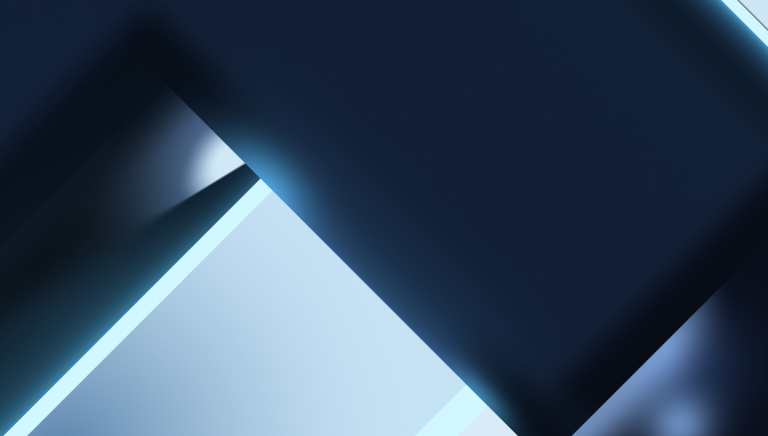
Reproduce this background procedurally as a WebGL 1 fragment shader.

```glsl
precision highp float;
uniform vec2 u_resolution;

// Positions along the two diagonal axes, in canvas heights
#define BLOCK_SIDE 0.188
#define BLOCK_END 2.311
#define STRIP_A vec2(1.007, 1.062)
#define STRIP_B vec2(1.952, 2.051)
#define CORNER_LIGHT 1.654
#define NAVY vec3(0.068, 0.122, 0.210)
#define SHADOW vec3(0.026, 0.055, 0.095)
#define STEEL vec3(0.150, 0.270, 0.410)
#define TEAL vec3(0.200, 0.460, 0.570)
#define PALE vec3(0.775, 0.885, 0.960)
#define CYAN vec3(0.820, 0.970, 1.000)

float edge(float at, float x) {
  float w = 1.2 / u_resolution.y;
  return smoothstep(at - w, at + w, x);
}

float band(vec2 range, float x) {
  return edge(range.x, x) * (1.0 - edge(range.y, x));
}

// Soft round falloff with separate radii on each axis
float blob(vec2 q, vec2 center, vec2 radius) {
  vec2 d = (q - center) / radius;
  return exp(-dot(d, d));
}

float hash(vec2 q) {
  return fract(sin(dot(q, vec2(127.1, 311.7))) * 43758.55);
}

// Soft quadrant of shade shared by the wall and the block
vec3 shadedNavy(vec2 q) {
  float shade = smoothstep(0.27, 0.43, q.x) * (1.0 - smoothstep(0.25, 0.41, q.y));
  return mix(NAVY, SHADOW, shade);
}

// Dark wall on the left with its curved reflection and strip glow
vec3 leftWall(vec2 p, vec2 q) {
  vec3 col = shadedNavy(q);
  float gap = max(STRIP_A.x - q.x, 0.0);
  float low = smoothstep(0.2, -0.65, q.y);
  col += TEAL * (0.5 * exp(-gap * 4.5) * mix(0.35, 1.0, low) + 0.5 * exp(-gap * 26.0));
  col += 0.012 * edge(0.565, q.x) * smoothstep(0.1, -0.2, q.y);

  vec2 tip = vec2(0.560, 0.624);
  float r = length(p - tip);
  float soft = 0.004 + 0.07 * smoothstep(0.12, 0.5, r);
  float above = p.y - tip.y - 0.61 * (p.x - tip.x);
  float mask = smoothstep(-soft, soft, above) * smoothstep(0.54, 0.74, q.x);
  vec3 sheen = col * 0.55 + vec3(0.34, 0.45, 0.60) * exp(-r * r * 18.0);
  float hot = 1.0 - smoothstep(0.06, 0.165, r + 0.35 * max(above - 0.03, 0.0));
  sheen = mix(sheen, vec3(0.82, 0.91, 0.97), hot);
  return mix(col, sheen, mask);
}

// Pale panel framed by two luminous strips
vec3 litPanel(vec2 p, vec2 q) {
  float bright = smoothstep(0.0, 0.85, length(p - vec2(0.13, -0.06)));
  vec3 col = mix(vec3(0.34, 0.50, 0.66), PALE, sqrt(bright));
  col = mix(col, vec3(0.86, 0.92, 0.97), edge(STRIP_B.y, q.x));
  return mix(col, CYAN, max(band(STRIP_A, q.x), band(STRIP_B, q.x)));
}

// Large block: navy face, glowing near bevel, black far bevel
vec3 block(vec2 q) {
  float d = max(q.y - BLOCK_SIDE, 0.0);
  vec3 col = shadedNavy(q);
  float lit = smoothstep(0.55, 1.15, q.x) * (1.0 - smoothstep(1.75, 2.22, q.x));
  col = mix(col, STEEL, 0.85 * lit * exp(-d * d * 30.0));
  col += STEEL * 0.35 * lit * exp(-d * 35.0);
  col += TEAL * 0.7 * blob(q, vec2(1.03, BLOCK_SIDE), vec2(0.17, 0.10));
  col += TEAL * 0.7 * blob(q, vec2(2.02, BLOCK_SIDE), vec2(0.14, 0.05));

  float bevel = smoothstep(2.09, 2.24, q.x) * smoothstep(0.22, 0.48, q.y);
  col = mix(col, vec3(0.024, 0.040, 0.078), 0.92 * bevel);

  float gap = max(CORNER_LIGHT - q.y, 0.0);
  col = mix(col, SHADOW, 0.65 * exp(-pow((gap - 0.13) / 0.085, 2.0)));
  return col + TEAL * (0.9 * exp(-gap * 32.0) + 0.12 * exp(-gap * 7.0));
}

// Dark polished side with curved blue reflections
vec3 rightWall(vec2 q) {
  float d = q.x - BLOCK_END;
  vec3 col = vec3(0.032, 0.052, 0.100);
  float along = smoothstep(1.04, 0.72, q.y + 0.5 * d);
  col += vec3(0.40, 0.50, 0.63) * along * exp(-d * d * 75.0);
  col += vec3(0.34, 0.44, 0.55) * blob(q, vec2(2.54, 0.58), vec2(0.10, 0.11));
  col += vec3(0.06, 0.10, 0.17) * blob(q, vec2(2.45, 0.75), vec2(0.17, 0.20));
  return mix(col, vec3(0.36, 0.50, 0.64), edge(1.218, q.y) * (1.0 - edge(2.325, q.x)));
}

void main() {
  vec2 p = gl_FragCoord.xy / u_resolution.y;
  // q.x runs down to the right, q.y runs up to the right
  vec2 q = vec2(p.x - p.y + 1.0, p.x + p.y - 1.0);

  vec3 col = mix(leftWall(p, q), litPanel(p, q), edge(STRIP_A.x, q.x));
  col = mix(col, block(q), edge(BLOCK_SIDE, q.y));
  col = mix(col, rightWall(q), edge(BLOCK_END, q.x) * edge(BLOCK_SIDE, q.y));

  // Bright corner with a cyan rim and a thin seam
  vec3 corner = mix(CYAN, vec3(0.80, 0.90, 0.97), edge(CORNER_LIGHT + 0.038, q.y));
  corner *= 1.0 - 0.45 * band(vec2(0.036, 0.041) + CORNER_LIGHT, q.y);
  col = mix(col, corner, edge(CORNER_LIGHT, q.y));

  // Fine grain to prevent banding
  col += (hash(floor(p * 512.0)) - 0.5) * 0.006;
  gl_FragColor = vec4(clamp(col, 0.0, 1.0), 1.0);
}
```
